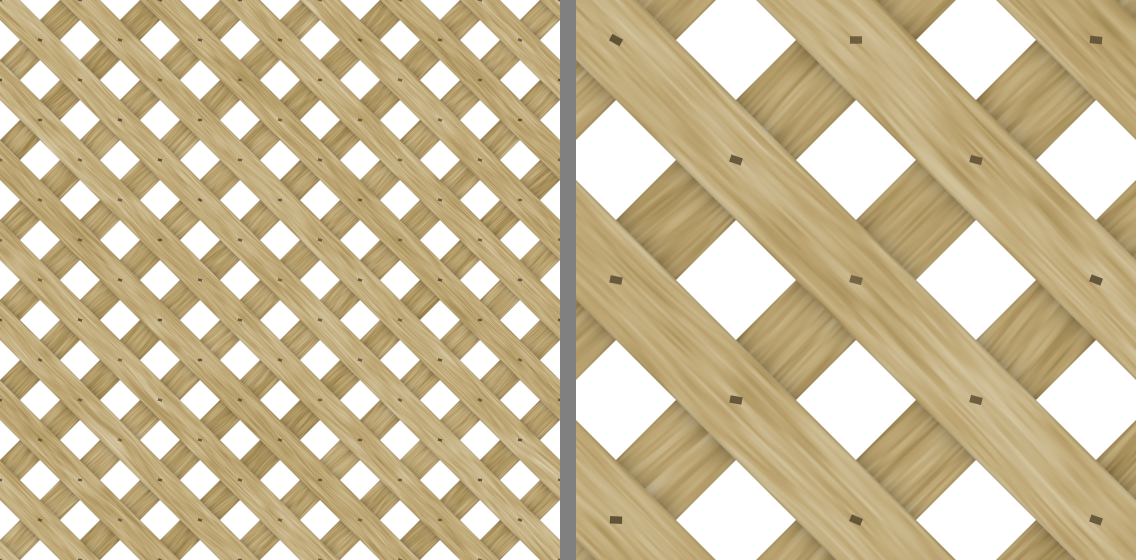
Left: the whole. Right: its middle third, enlarged.
Give the GLSL for this pattern, as a Shadertoy shader.

```glsl
const float REPEATS = 7.0;

float hash(vec2 p) {
    vec3 q = fract(p.xyx * vec3(0.1031, 0.1030, 0.0973));
    q += dot(q, q.yzx + 33.33);
    return fract((q.x + q.y) * q.z);
}

// Value noise that wraps along x; each seed gives an independent field
float noise(vec2 p, float period, float seed) {
    vec2 i = floor(p), f = p - i;
    f = f * f * (3.0 - 2.0 * f);
    float x0 = mod(i.x, period) + seed * 17.0;
    float x1 = mod(i.x + 1.0, period) + seed * 17.0;
    float y0 = i.y + seed * 31.0 + 200.0;
    return mix(mix(hash(vec2(x0, y0)), hash(vec2(x1, y0)), f.x),
               mix(hash(vec2(x0, y0 + 1.0)), hash(vec2(x1, y0 + 1.0)), f.x), f.y);
}

// Grain stretched lengthwise, with frequency.x whole so that it wraps
float grain(vec2 p, vec2 frequency, float seed) {
    return noise(p * frequency, 2.0 * REPEATS * frequency.x, seed);
}

// Slat index and lengthwise position, reduced to one period of the tile
vec2 wrapSlat(float across, float along) {
    float index = floor(across + 0.5);
    float turn = floor(index / REPEATS);
    return vec2(index - turn * REPEATS, mod(along - turn * REPEATS, 2.0 * REPEATS));
}

// Lightness of the wood: broad bands, streaks and fine fibres
float woodTone(float across, float along, float layer) {
    vec2 slat = wrapSlat(across, along);
    float seed = slat.x + layer;
    vec2 p = vec2(slat.y, fract(across + 0.5) - 0.5);
    p.y += 0.09 * (grain(p, vec2(1.0, 3.0), seed + 41.0) - 0.5);
    float tone = 0.12 * (hash(vec2(seed, 7.3)) - 0.5);
    tone += 0.20 * (grain(p, vec2(1.0, 7.0), seed) - 0.5);
    tone += 0.28 * (grain(p, vec2(2.0, 22.0), seed + 53.0) - 0.5);
    tone += 0.32 * (grain(p, vec2(4.0, 55.0), seed + 67.0) - 0.5);
    tone += 0.16 * smoothstep(0.65, 0.95, grain(p, vec2(1.0, 30.0), seed + 79.0));
    return tone;
}

vec3 woodColor(float tone) {
    vec3 lower = mix(vec3(0.57, 0.47, 0.26), vec3(0.74, 0.65, 0.45), clamp(2.0 * tone, 0.0, 1.0));
    return mix(lower, vec3(0.85, 0.80, 0.67), clamp(2.0 * tone - 1.0, 0.0, 1.0));
}

float coverage(float dist, float pixel) {
    return clamp(0.5 - dist / pixel, 0.0, 1.0);
}

float box(vec2 p, vec2 halfSize) {
    vec2 d = abs(p) - halfSize;
    return length(max(d, 0.0)) + min(max(d.x, d.y), 0.0);
}

void mainImage(out vec4 fragColor, in vec2 fragCoord) {
    vec2 uv = fragCoord / iResolution.xy;
    float pixel = 1.0 / min(iResolution.x, iResolution.y);
    float diagonalPixel = pixel * REPEATS * sqrt(2.0);

    // Diagonal axes: front slats at whole x, back slats at whole y
    vec2 lattice = REPEATS * vec2(uv.x + uv.y, uv.x - uv.y);
    vec2 local = fract(lattice + 0.5) - 0.5;
    vec2 edge = abs(local) - 0.25;
    vec2 rim = smoothstep(-0.022, 0.0, edge);

    // Back slats, shaded beside the front ones
    vec3 back = woodColor(0.42 + woodTone(lattice.y, lattice.x, 100.0));
    back *= 1.0 - 0.20 * exp(-max(edge.x, 0.0) / 0.055);
    back *= 1.0 - 0.08 * rim.y;
    vec3 color = mix(vec3(1.0), back, coverage(edge.y, diagonalPixel));

    // Front slats
    vec3 front = woodColor(0.54 + woodTone(lattice.x, lattice.y, 0.0));
    front *= 1.0 - 0.11 * rim.x;

    // A slightly turned nail at every crossing
    vec2 slat = wrapSlat(lattice.x, floor(lattice.y + 0.5));
    float angle = 0.25 + 0.5 * (hash(slat + 5.7) - 0.5);
    float c = cos(angle), s = sin(angle);
    vec2 offset = vec2(local.x + local.y, local.x - local.y) / (2.0 * REPEATS);
    offset = vec2(c * offset.x - s * offset.y, s * offset.x + c * offset.y);
    float nail = coverage(box(offset, vec2(0.0036, 0.0022)), pixel);
    vec3 nailColor = vec3(0.37, 0.32, 0.21) * (0.85 + 0.3 * hash(slat + 19.1));
    front = mix(front, nailColor, 0.9 * nail);

    color = mix(color, front, coverage(edge.x, diagonalPixel));
    fragColor = vec4(color, 1.0);
}
```
